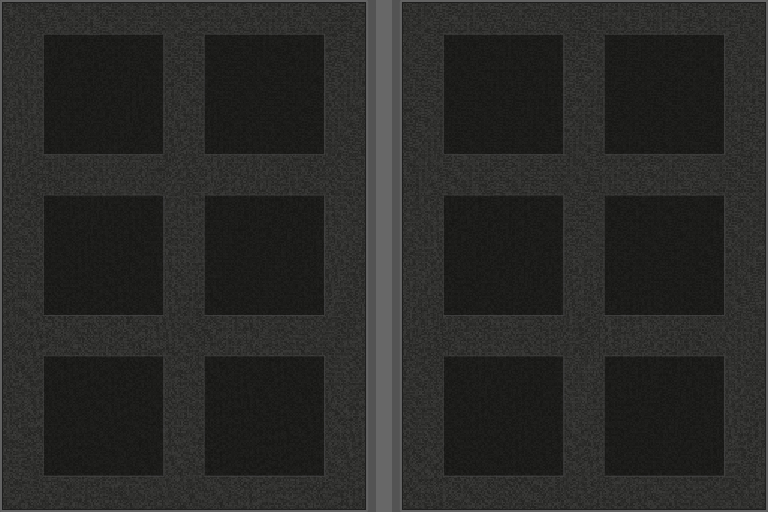
This pattern is drawn by a Shadertoy shader. Its source:

```glsl
// Two dark grainy panels either side of a grey vertical rail, each holding
// two columns and three rows of black squares with faint lit outlines.
// Built from box distances, clamped repetition and a sine-hash grain.

#define PANEL_OFFSET 0.3906            // rail centre to panel centre
#define PANEL_HALF vec2(0.3555, 0.496)
#define SQUARE_HALF 0.1167
#define SQUARE_PITCH 0.3140
#define RAIL_HALF 0.0156
#define LINE_WIDTH 0.0021
#define GRAIN_CELLS 342.0              // grain cells per canvas height
#define PANEL_GRAIN 0.10
#define SQUARE_GRAIN 0.045
#define PANEL_COLOR vec3(0.188, 0.188, 0.184)
#define SQUARE_COLOR vec3(0.108, 0.108, 0.104)

float hash(vec2 p) {
    return fract(sin(dot(p, vec2(127.1, 311.7))) * 43758.5453);
}

float boxDistance(vec2 p, vec2 halfSize) {
    vec2 d = abs(p) - halfSize;
    return length(max(d, 0.0)) + min(max(d.x, d.y), 0.0);
}

// Antialiased coverage of the region where the distance is negative
float fill(float d) {
    return clamp(0.5 - d * iResolution.y, 0.0, 1.0);
}

// Coverage of a band, also correct when thinner than a pixel
float band(float d, float inner, float outer) {
    return fill(d - outer) - fill(d - inner);
}

// Signed speckle: single cells plus a weaker, coarser mottle
float grain(vec2 p) {
    vec2 cell = p * GRAIN_CELLS;
    float fine = hash(floor(cell)) - 0.5;
    float coarse = hash(floor(cell * 0.5) + 71.0) - 0.5;
    return 0.85 * fine + 0.15 * coarse;
}

void mainImage(out vec4 fragColor, in vec2 fragCoord) {
    vec2 p = (fragCoord / iResolution.xy - 0.5) * vec2(1.5, 1.0);
    float speckle = grain(p + vec2(0.75, 0.5));

    // Rail: light centre strip between darker shoulders
    vec3 color = mix(vec3(0.325), vec3(0.405), fill(abs(p.x) - RAIL_HALF));

    // Panel with a light rim and a dark inner edge
    vec2 local = vec2(p.x - (p.x < 0.0 ? -PANEL_OFFSET : PANEL_OFFSET), p.y);
    float panel = boxDistance(local, PANEL_HALF);
    color = mix(color, vec3(0.385), band(panel, 0.0, 2.0 * LINE_WIDTH));
    color = mix(color, PANEL_COLOR + PANEL_GRAIN * speckle, fill(panel));
    color = mix(color, vec3(0.10), 0.8 * band(panel, -LINE_WIDTH, 0.0));

    // Nearest square in the two by three grid
    vec2 grid = vec2(local.x, local.y - 0.0015) / SQUARE_PITCH;
    vec2 center = vec2(clamp(floor(grid.x), -1.0, 0.0) + 0.5,
                       clamp(floor(grid.y + 0.5), -1.0, 1.0));
    vec2 q = (grid - center) * SQUARE_PITCH;
    float square = boxDistance(q, vec2(SQUARE_HALF));
    color = mix(color, SQUARE_COLOR + SQUARE_GRAIN * speckle, fill(square));

    // Outline, brighter on the right and lower sides
    float lit = q.x > q.y ? 0.75 : 0.45;
    color = mix(color, vec3(0.27), lit * band(square, 0.0, LINE_WIDTH));

    fragColor = vec4(color, 1.0);
}
```
